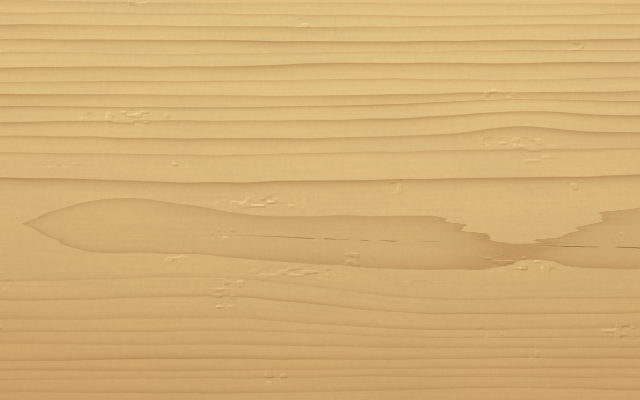
Reproduce this texture procedurally as a Shadertoy shader.

```glsl
const vec3 PALE_WOOD = vec3(0.885, 0.765, 0.525);
const vec3 WARM_WOOD = vec3(0.805, 0.650, 0.425);
const vec3 LATE_WOOD = vec3(0.660, 0.490, 0.285);
const vec3 CRACK_TONE = vec3(0.50, 0.36, 0.22);

float hash(vec2 p) {
    vec3 q = fract(p.xyx * vec3(0.1031, 0.1030, 0.0973));
    q += dot(q, q.yzx + 33.33);
    return fract((q.x + q.y) * q.z);
}

float noise(vec2 p) {
    vec2 cell = floor(p), f = fract(p);
    f = f * f * (3.0 - 2.0 * f);
    float low = mix(hash(cell), hash(cell + vec2(1, 0)), f.x);
    float high = mix(hash(cell + vec2(0, 1)), hash(cell + vec2(1, 1)), f.x);
    return mix(low, high, f.y);
}

// Crisp on the outer side, fading towards the inside (depth > 0).
float growthEdge(float depth, float fade) {
    return smoothstep(-0.0025, 0.002, depth) * exp(-max(depth, 0.0) / fade);
}

// Stack of rings leaving the heart upwards (dir = 1) or downwards (dir = -1).
float rings(vec2 p, float start, float dir, float seed) {
    float edge = start, shade = 0.0;
    for (int i = 0; i < 20; i++) {
        float n = float(i);
        float wobble = 0.010 * (noise(vec2(p.x * 2.3, n * 7.3 + seed)) - 0.5)
                     + 0.003 * (noise(vec2(p.x * 13.0, n * 3.1 + seed)) - 0.5);
        float depth = dir * (edge + wobble - p.y);
        float strength = mix(0.35, 0.75, hash(vec2(n, seed)));
        strength *= 0.75 + 0.5 * noise(vec2(p.x * 3.0, n + seed));
        float fade = mix(0.004, 0.009, hash(vec2(seed, n)));
        float line = growthEdge(depth, fade) + 0.25 * growthEdge(depth, fade * 3.0);
        shade = max(shade, strength * line);
        float gap = mix(0.056, 0.029, smoothstep(0.0, 3.0, n));
        edge += dir * gap * mix(0.65, 1.35, hash(vec2(n + 5.0, seed + 2.0)));
    }
    return shade;
}

// Upper and lower outline of the heart figure at a given x.
vec2 heartOutline(float x) {
    float tip = x - 0.058;
    float top = 0.442 + 0.064 * sin(1.57 * clamp(tip / 0.242, -0.5, 1.0));
    top -= 0.045 * smoothstep(0.30, 0.70, x) + 0.070 * smoothstep(1.08, 1.27, x);
    top += 0.092 * smoothstep(1.31, 1.60, x);
    float bottom = 0.442 - 0.073 * sin(1.57 * clamp(tip / 0.20, -0.5, 1.0));
    bottom -= 0.044 * smoothstep(0.30, 1.10, x);
    bottom += 0.025 * smoothstep(1.20, 1.30, x) - 0.022 * smoothstep(1.33, 1.45, x);
    return vec2(top, bottom);
}

float heart(vec2 p) {
    float fray = noise(vec2(p.x * 6.0, p.y * 130.0)) - 0.5;
    float x = p.x + fray * mix(0.015, 0.07, smoothstep(0.9, 1.1, p.x));
    vec2 outline = heartOutline(x) + 0.004 * (noise(vec2(p.x * 14.0, 4.0)) - 0.5);
    float below = outline.x - p.y, above = p.y - outline.y;
    float inside = smoothstep(-0.002, 0.002, min(below, above));
    float width = mix(0.009, 0.024, smoothstep(0.35, 1.1, p.x));
    float band = growthEdge(below, width) + growthEdge(above, width * 0.8);
    float neck = exp(-pow((p.x - 1.24) / 0.13, 2.0));
    return inside * min(0.12 + 0.48 * band + 0.22 * neck, 0.66);
}

float crack(vec2 p) {
    float path = 0.4125 - 0.033 * (p.x - 0.54) / 1.06 + 0.003 * (noise(vec2(p.x * 9.0, 8.0)) - 0.5);
    float extent = smoothstep(0.52, 0.8, p.x) * (1.0 - smoothstep(1.05, 1.13, p.x));
    extent = 0.7 * extent + smoothstep(1.33, 1.42, p.x);
    float broken = smoothstep(0.2, 0.55, noise(vec2(p.x * 45.0, 2.0)));
    return extent * broken * (1.0 - smoothstep(0.0004, 0.0022, abs(p.y - path)));
}

float cluster(vec2 p, vec2 centre, vec2 size) {
    vec2 d = (p - centre) / size;
    return exp(-dot(d, d));
}

float splinter(vec2 p) {
    return smoothstep(0.58, 0.78, noise(p * vec2(55.0, 115.0)));
}

// Torn fibres, shaded as small raised chips.
float tornFibres(vec2 p) {
    float mask = cluster(p, vec2(0.65, 0.493), vec2(0.10, 0.014));
    mask += cluster(p, vec2(1.33, 0.327), vec2(0.07, 0.010));
    mask += 0.6 * cluster(p, vec2(0.78, 0.318), vec2(0.16, 0.014));
    mask += 0.6 * smoothstep(0.82, 0.95, noise(p * vec2(9.0, 17.0) + 31.0));
    return mask * (splinter(p) - splinter(p + vec2(-0.002, 0.004)));
}

void mainImage(out vec4 fragColor, in vec2 fragCoord) {
    vec2 p = fragCoord / iResolution.y;

    // Slow drift of the grain, with a swell at the upper right.
    vec2 g = p;
    g.y += 0.018 * (noise(p * vec2(1.6, 4.0) + 3.0) - 0.5) - 0.006 * p.x;
    g.y -= 0.020 * cluster(p, vec2(1.30, 0.69), vec2(0.16, 0.05));
    g.y += 0.055 * smoothstep(0.5, 1.15, p.x) * smoothstep(0.06, 0.27, p.y) * (1.0 - smoothstep(0.3, 0.4, p.y));

    float shade = max(rings(g, 0.545, 1.0, 11.0), 0.85 * rings(g, 0.300, -1.0, 23.0));
    shade = max(shade, heart(p));

    // Light falls from the upper middle.
    float light = smoothstep(-0.1, 0.95, p.y) - 0.16 * pow(abs(p.x - 0.85), 2.0);
    vec3 color = mix(WARM_WOOD, PALE_WOOD, light);
    color = mix(color, LATE_WOOD * mix(0.96, 1.08, light), 0.75 * shade);

    // Fine fibres and pores.
    float fibre = noise(vec2(g.x * 9.0, g.y * 210.0)) - 0.5;
    float pores = noise(p * vec2(190.0, 130.0)) - 0.5;
    float cloud = noise(p * vec2(4.0, 14.0)) - 0.5;
    color *= 1.0 + 0.022 * fibre + 0.018 * pores + 0.020 * cloud;

    color += 0.11 * tornFibres(p);
    color = mix(color, CRACK_TONE, 0.6 * crack(p));
    fragColor = vec4(color, 1.0);
}
```
